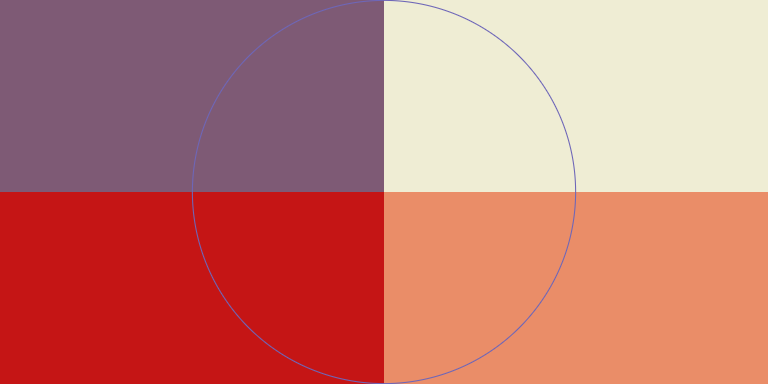
Write a Shadertoy shader that draws this background.

```glsl
// Four flat colour quadrants meeting at the centre of the canvas,
// overlaid with a hairline circle that spans the full height.
// Edges are smoothed by the share of each pixel that a shape covers.

// Hairline ring: overlap of the pixel with a band of the given half width
float ringCoverage(vec2 p, float radius, float halfWidth, float pixel) {
    float d = length(p) - radius;
    float outer = min(halfWidth, d + 0.5 * pixel);
    float inner = max(-halfWidth, d - 0.5 * pixel);
    return clamp((outer - inner) / pixel, 0.0, 1.0);
}

void mainImage(out vec4 fragColor, in vec2 fragCoord) {
    // Centred coordinates, one unit per canvas height
    float pixel = 1.0 / iResolution.y;
    vec2 p = (fragCoord - 0.5 * iResolution.xy) * pixel;

    // Quadrants: x blends left to right, y blends bottom to top
    vec2 side = clamp(p / pixel + 0.5, 0.0, 1.0);
    vec3 plum = vec3(0.494, 0.353, 0.459);
    vec3 cream = vec3(0.937, 0.929, 0.831);
    vec3 red = vec3(0.773, 0.082, 0.082);
    vec3 coral = vec3(0.918, 0.553, 0.408);
    vec3 color = mix(mix(red, coral, side.x), mix(plum, cream, side.x), side.y);

    // Circle outline
    vec3 periwinkle = vec3(0.43, 0.40, 0.72);
    color = mix(color, periwinkle, ringCoverage(p, 0.499, 0.0014, pixel));

    fragColor = vec4(color, 1.0);
}
```
